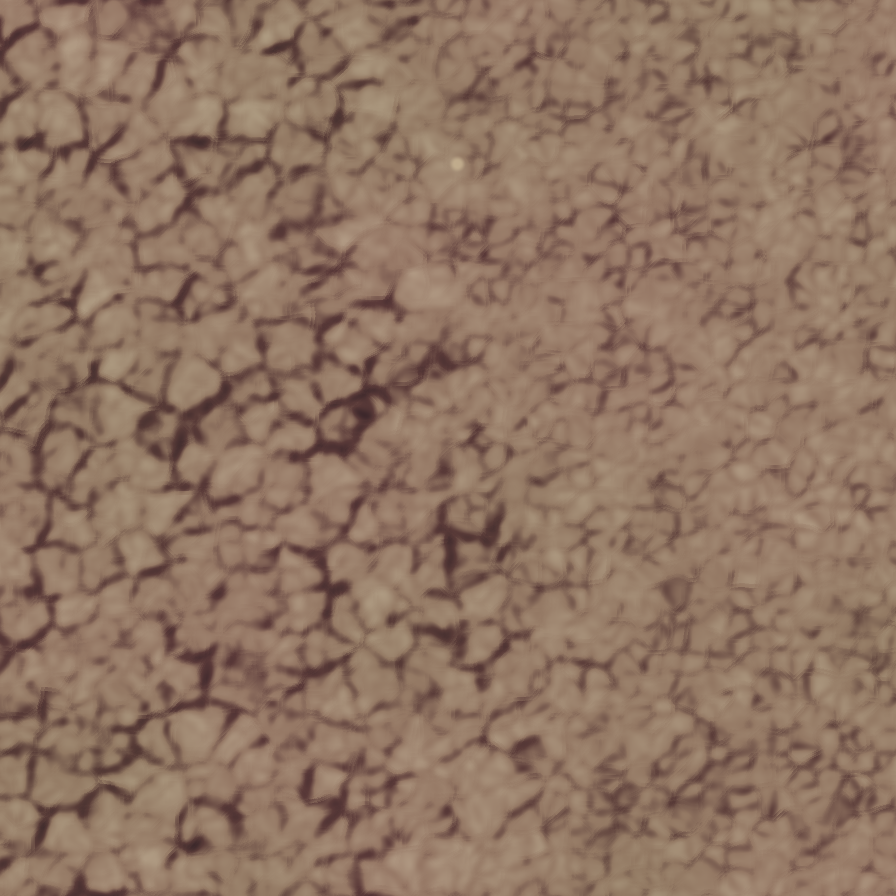
This texture is drawn by a WebGL 2 fragment shader. Its source:

```glsl
#version 300 es
precision highp float;
// Dry crumbly soil: shadowed clods on the left fading into fine smooth grit.

#define CLOD_SCALE 20.0
#define GRAIN_SCALE 44.0
#define GRIT_SCALE 85.0
#define CLOD_CRACK 1.6
#define GRAIN_CRACK 1.0
#define SOFTNESS 0.0022
#define BASE_TONE 0.47
#define SHADOW_DIR vec2(0.6, -0.8)
#define DEEP vec3(0.13, 0.09, 0.12)
#define DARK vec3(0.35, 0.23, 0.22)
#define MID vec3(0.58, 0.47, 0.39)
#define LIGHT vec3(0.65, 0.56, 0.47)

uniform vec2 u_resolution;
out vec4 fragColor;

float hash(vec2 p) {
    return fract(sin(dot(p, vec2(127.1, 311.7))) * 43758.5453);
}

vec2 hash2(vec2 p) {
    return vec2(hash(p), hash(p + 57.3));
}

float noise(vec2 p) {
    vec2 i = floor(p), f = fract(p);
    f = f * f * (3.0 - 2.0 * f);
    float low = mix(hash(i), hash(i + vec2(1, 0)), f.x);
    float high = mix(hash(i + vec2(0, 1)), hash(i + vec2(1, 1)), f.x);
    return mix(low, high, f.y);
}

float fbm(vec2 p) {
    return 0.65 * noise(p) + 0.35 * noise(p * 2.1 + 7.3);
}

// Irregular cells: x = distance to the border, y = how far it faces the shadow, z = cell value
vec3 cells(vec2 p) {
    vec2 base = floor(p - 0.5), nearest = vec2(9.0), second = vec2(9.0), id = base;
    for (int y = -1; y <= 2; y++) {
        for (int x = -1; x <= 2; x++) {
            vec2 cell = base + vec2(x, y);
            vec2 toCentre = cell + 0.05 + 0.9 * hash2(cell) - p;
            float d = dot(toCentre, toCentre);
            if (d < dot(nearest, nearest)) {
                second = nearest;
                nearest = toCentre;
                id = cell;
            } else if (d < dot(second, second)) {
                second = toCentre;
            }
        }
    }
    vec2 normal = normalize(second - nearest);
    return vec3(dot(0.5 * (nearest + second), normal), dot(normal, SHADOW_DIR), hash(id + 3.7));
}

// Tone of a crumbled layer: soft dark cracks, one side of each lump lit
float crumble(vec2 p, float width, float crackStrength) {
    vec3 c = cells(p);
    float e = c.x / width;
    float depth = smoothstep(0.15, 0.95, noise(p * 1.2 + 31.0));
    float fade = exp(-e * e);
    float crack = fade * (0.65 + 0.35 * abs(c.y));
    float facet = (c.z - 0.5) * smoothstep(0.0, 1.6, e);
    return -crackStrength * (0.2 + depth) * crack - 0.75 * e * fade * c.y + 0.8 * facet;
}

// Relief of clods, grains and grit at one point
float relief(vec2 uv, float rough) {
    vec2 bend = vec2(fbm(uv * 26.0), fbm(uv * 26.0 + 43.0)) - 0.5;
    vec2 p = uv + 0.017 * bend;
    float tone = rough * crumble(p * CLOD_SCALE, 0.15, CLOD_CRACK);
    tone += mix(1.05, 0.75, rough) * crumble(p * GRAIN_SCALE + 11.0, 0.24, GRAIN_CRACK);
    return tone + 1.1 * (fbm(p * GRIT_SCALE) - 0.5);
}

// Sparse pale pebbles
float pebbles(vec2 p) {
    vec2 id = floor(p);
    float d = length(fract(p) - 0.3 - 0.4 * hash2(id + 8.0));
    return step(0.965, hash(id + 21.0)) * (1.0 - smoothstep(0.03, 0.09, d));
}

void main() {
    vec2 uv = gl_FragCoord.xy / u_resolution.y;

    // Coarse ground on the left, fine ground toward the upper right
    float border = uv.x - 0.7 + 0.27 * uv.y + 0.22 * (noise(uv * 5.0 + 2.0) - 0.5);
    float rough = 1.0 - smoothstep(-0.2, 0.16, border);

    // Four taps soften the relief
    float tone = 0.0;
    for (int i = 0; i < 4; i++) {
        vec2 corner = vec2(i % 2, i / 2) * 2.0 - 1.0;
        tone += 0.25 * relief(uv + SOFTNESS * corner, rough);
    }
    tone += BASE_TONE + 0.14 * rough;
    tone += 0.8 * (fbm(uv * 12.0 + 5.0) - 0.5) + 0.5 * (noise(uv * 32.0) - 0.5);

    // Soil colours from crack to crest
    vec3 color = mix(DARK, MID, clamp(tone + 1.0, 0.0, 1.0));
    color = mix(color, DEEP, clamp(-0.5 * (tone + 1.0), 0.0, 1.0));
    color += (LIGHT - MID) * clamp(tone, 0.0, 1.5);

    // Slow drift between rosy and olive ground
    color += vec3(0.016, -0.01, 0.01) * (noise(uv * 7.0 + 13.0) - 0.5);
    color = mix(color, vec3(0.78, 0.7, 0.57), 0.8 * pebbles(uv * 9.0));
    fragColor = vec4(color, 1.0);
}
```
